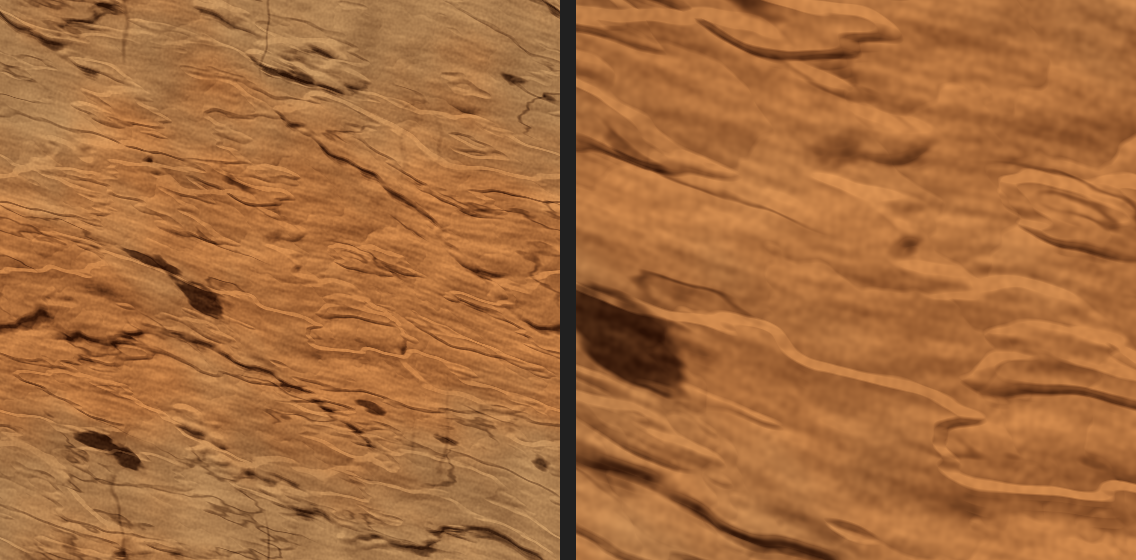
Left: the whole. Right: its middle third, enlarged.
Give the GLSL for this texture, as a WebGL 1 fragment shader.

```glsl
precision highp float;
// Weathered sandstone cliff: tilted beds, crumbling ledges, shadowed cracks and tan slabs.
uniform vec2 u_resolution;

const vec3 SHADOW = vec3(0.17, 0.07, 0.02);
const vec3 EARTH = vec3(0.53, 0.34, 0.19);
const vec3 PALE = vec3(0.80, 0.57, 0.35);
const vec3 RUST_TINT = vec3(1.04, 0.96, 0.87);
const vec3 TAN_TINT = vec3(0.96, 1.02, 1.08);

// Noise grids: columns, rows and shear, all whole so that they tile.
const vec3 SHELF_GRID = vec3(2.0, 4.0, 1.0);
const vec3 BED_GRID = vec3(2.0, 7.0, 2.0);
const vec3 LUMP_GRID = vec3(6.0, 8.0, 2.0);
const vec3 CRACK_GRID = vec3(3.0, 9.0, 3.0);
const vec3 HOLLOW_GRID = vec3(4.0, 9.0, 3.0);

const vec2 LIGHT = vec2(-0.35, 0.94);
const float BASE_TONE = 0.665;
const float LIGHT_GAIN = 0.15;
const float SHADOW_DEPTH = 0.30;
const float SHADOW_SLOPE = 0.55;
const float GRAIN = 0.045;

vec2 hashGradient(vec2 cell, float seed) {
  vec3 q = fract(cell.xyx * vec3(0.1031, 0.1030, 0.0973) + seed * 0.137);
  q += dot(q, q.yzx + 33.33);
  return fract((q.xx + q.yz) * q.zy) * 2.0 - 1.0;
}

// Wraps a cell on the sheared grid, then weighs its gradient.
float corner(vec2 cell, vec2 offset, vec3 grid, float seed) {
  float turn = floor((cell.x + 0.5) / grid.x);
  cell -= turn * grid.xz;
  cell.y = floor(mod(cell.y + 0.5, grid.y));
  return dot(hashGradient(cell, seed), offset);
}

float noise(vec2 uv, vec3 grid, float seed) {
  vec2 p = vec2(grid.x * uv.x, grid.y * uv.y + grid.z * uv.x);
  p += seed * vec2(0.37, 0.71);
  vec2 c = floor(p), f = p - c, e = vec2(0.0, 1.0);
  vec2 s = f * f * f * (f * (f * 6.0 - 15.0) + 10.0);
  float low = mix(corner(c, f, grid, seed),
                  corner(c + e.yx, f - e.yx, grid, seed), s.x);
  float high = mix(corner(c + e, f - e, grid, seed),
                   corner(c + e.yy, f - e.yy, grid, seed), s.x);
  return 1.5 * mix(low, high, s.y);
}

float fbm(vec2 uv, vec3 grid, float seed) {
  float sum = 0.0, amp = 0.5;
  for (int i = 0; i < 5; i++) {
    sum += amp * noise(uv, grid, seed + float(i));
    grid *= 2.0;
    amp *= 0.5;
  }
  return sum;
}

// Rock height in canvas units: big shelves, stepped beds and rounded lumps.
float relief(vec2 uv, float roughness) {
  float shelf = smoothstep(0.0, 0.06, fbm(uv, SHELF_GRID, 3.0));
  float bed = fbm(uv, BED_GRID, 11.0);
  float tread = fract(bed * 3.5);
  float ledge = min(tread, (1.0 - tread) * 6.0);
  float lump = abs(fbm(uv, LUMP_GRID, 23.0));
  return 0.018 * shelf
       + roughness * (0.022 * bed + 0.012 * ledge + 0.032 * lump);
}

void main() {
  vec2 uv = gl_FragCoord.xy / u_resolution;
  vec2 rock = uv + 0.03 * vec2(noise(uv, vec3(4.0, 4.0, 1.0), 41.0),
                               noise(uv, vec3(3.0, 5.0, 1.0), 43.0));

  // Tan, smoother rock gathers around the horizontal seam.
  float patches = fbm(rock, vec3(2.0, 3.0, 1.0), 51.0);
  float tanShare = smoothstep(-0.25, 0.35, 0.28 * cos(6.2831853 * uv.y) + patches);
  float roughness = mix(1.0, 0.5, tanShare);

  // Slope lighting and a short march toward the light for thrown shadows.
  float here = relief(rock, roughness);
  float slope = (here - relief(rock + LIGHT * 0.003, roughness)) / 0.003;
  float shade = 0.0;
  for (int i = 1; i <= 4; i++) {
    float reach = 0.006 * float(i);
    float rise = relief(rock + LIGHT * reach, roughness) - here;
    shade = max(shade, rise - SHADOW_SLOPE * reach);
  }
  shade = smoothstep(0.0, 0.012, shade);

  // Cracks along the beds, upright joints and deep hollows.
  float crackMask = smoothstep(0.0, 0.3, noise(rock, vec3(5.0, 7.0, 2.0), 61.0));
  float crack = 1.0 - smoothstep(0.0, 0.03, abs(fbm(rock, CRACK_GRID, 67.0)));
  float jointMask = smoothstep(0.1, 0.35, noise(uv, vec3(4.0, 3.0, 0.0), 71.0));
  float jointLine = noise(rock, vec3(5.0, 1.0, 0.0), 73.0)
                  + 0.05 * noise(uv, vec3(20.0, 24.0, 0.0), 74.0);
  float joint = 1.0 - smoothstep(0.0, 0.025, abs(jointLine));
  float hollow = smoothstep(0.36, 0.43, fbm(rock, HOLLOW_GRID, 79.0));

  // Weathering: broad blotches, fine bedding, upright stains and sand grain.
  float blotch = fbm(uv, vec3(5.0, 7.0, 2.0), 83.0);
  float bedding = noise(rock, vec3(14.0, 84.0, 24.0), 89.0);
  float stain = noise(rock, vec3(15.0, 2.0, 0.0), 97.0);
  float grain = noise(uv, vec3(190.0, 190.0, 0.0), 101.0);

  float tone = BASE_TONE + LIGHT_GAIN * clamp(slope, -1.0, 0.7);
  tone += 0.13 * blotch + 0.035 * bedding + GRAIN * grain;
  tone += tanShare * (0.06 * stain + 0.015);
  tone -= SHADOW_DEPTH * shade + 0.20 * crack * crackMask;
  tone -= 0.16 * joint * jointMask * tanShare + 0.36 * hollow;
  tone = clamp(tone, SHADOW.r, 0.87);

  // Tone is the red level; the colour ramp follows it.
  float earthShare = clamp((tone - SHADOW.r) / (EARTH.r - SHADOW.r), 0.0, 1.0);
  vec3 color = mix(SHADOW, EARTH, earthShare);
  color += (PALE - EARTH) * max(tone - EARTH.r, 0.0) / (PALE.r - EARTH.r);
  gl_FragColor = vec4(color * mix(RUST_TINT, TAN_TINT, tanShare), 1.0);
}
```
